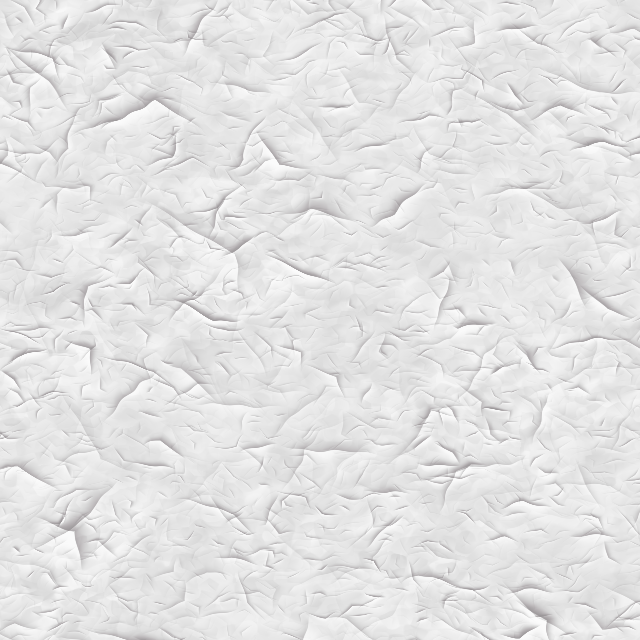
Reproduce this texture procedurally as a Shadertoy shader.

```glsl
// Crumpled white paper: soft facets and short, sharp, tapering creases lit from above.

vec4 hash4(vec2 cell) {
    vec4 h = fract(cell.xyxy * vec4(0.1031, 0.1030, 0.0973, 0.1099));
    h += dot(h, h.wzxy + 33.33);
    return fract((h.xxyz + h.yzzw) * h.zywx);
}

// Slight bending of the sheet, so that no fold runs quite straight.
vec2 bendSheet(vec2 p) {
    p += 0.006 * sin(p.yx * vec2(17.0, 14.0) + vec2(0.4, 2.1));
    p += 0.003 * sin(p.yx * vec2(47.0, 41.0) + p * 23.0);
    return p + 0.0013 * sin(p.yx * vec2(151.0, 133.0) + p * 79.0);
}

// Signed shade of one fold: grey builds up above it, a highlight lies below.
float crease(vec2 q, vec4 shape, float edge) {
    float angle = (shape.x - 0.5) * 2.6;
    float c = cos(angle), s = sin(angle);
    q = vec2(c * q.x + s * q.y, c * q.y - s * q.x);

    // A sharp kink somewhere along the fold.
    q.y += (shape.y - 0.5) * 1.2 * (abs(q.x - 0.6 * (shape.z - 0.5)) - 0.2);

    float reach = mix(0.40, 0.95, shape.z * shape.z);
    float taper = max(0.0, 1.0 - abs(q.x) / reach);
    taper *= 2.0 - taper;
    float width = mix(0.05, 0.17, fract(shape.y * 7.0)) * (0.2 + 0.8 * taper);
    float d = abs(q.y);
    float shadow = 0.60 * exp(-d * d / (width * width)) + 0.75 * exp(-d / (0.25 * width + edge));
    float glow = 0.62 * exp(-d / (0.8 * width));
    float strength = 0.07 + 0.93 * pow(shape.w, 2.7);
    return mix(glow, -shadow, smoothstep(-edge, edge, q.y))
         * taper * strength * (0.4 + 0.6 * c);
}

// One size of crumple: x is the facet tone, y the summed creases.
vec2 crumple(vec2 p, float cells, float seed) {
    p = p * cells + seed;
    vec2 home = floor(p);
    float tone = 0.0, total = 0.0, folds = 0.0;
    for (int j = -1; j <= 1; j++)
    for (int i = -1; i <= 1; i++) {
        vec2 cell = home + vec2(i, j);
        vec4 place = hash4(cell + 7.0);
        vec4 shape = hash4(cell + 71.0);
        vec2 toCell = p - cell - place.xy;

        // Tilted planes, blended narrowly where cells meet.
        float weight = exp(-36.0 * dot(toCell, toCell)) + 1e-9;
        vec2 tilt = (shape.yx - 0.5) * vec2(1.8, 2.6);
        tone += weight * (0.5 * (place.z - 0.5) + dot(toCell, tilt));
        total += weight;

        folds += crease(toCell, shape, 0.0010 * cells);
    }
    return vec2(tone / total, folds);
}

void mainImage(out vec4 fragColor, in vec2 fragCoord) {
    vec2 uv = fragCoord / iResolution.y;
    vec2 p = bendSheet(uv);

    // Calm and busy regions of the sheet.
    float busy = 0.5 + 0.25 * sin(p.x * 9.0 + 2.0 * sin(p.y * 7.0))
                     + 0.25 * sin(p.y * 15.0 - 2.0 * sin(p.x * 5.0) + 1.0);

    // Larger folds first, then ever finer wrinkles, flattened a little vertically.
    vec2 stretched = p * vec2(0.9, 1.15);
    float light = 0.0;
    float cells = 8.0;
    for (int k = 0; k < 4; k++) {
        vec2 layer = crumple(stretched, cells, 19.37 * float(k + 1));
        float presence = k == 0 ? 0.75 : mix(0.55, 1.3, busy);
        float depth = k == 3 ? 0.33 : 0.45;
        light += presence * (0.038 * layer.x + depth * layer.y);
        cells *= 1.75;
    }

    // Highlights saturate near white; deep folds keep a warm grey.
    light = light > 0.0 ? 0.085 * tanh(light / 0.090) : 0.32 * tanh(light / 0.36);
    float value = 0.902 + light;
    vec3 warmGrey = vec3(0.006, -0.010, -0.002) * smoothstep(0.86, 0.70, value);
    fragColor = vec4(vec3(value) + warmGrey, 1.0);
}
```
